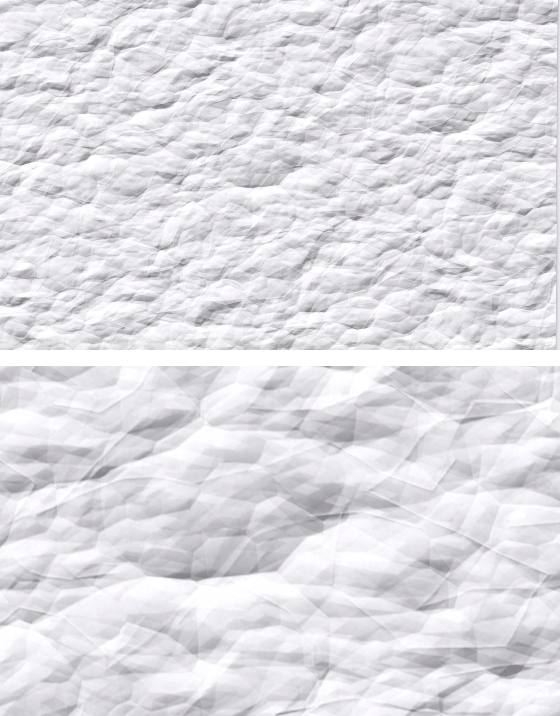
Top, the full canvas; bottom, a detail of the centre.
Give the GLSL for this texture, as a Shadertoy shader.

```glsl
// Crumpled white paper lit from above, with its right border just in view.
// Rounded Voronoi domes, flat triangular facets and thin creases are summed
// into a height field, and its slope toward the light sets the grey tone.

float hash(vec2 p) {
    return fract(sin(dot(p, vec2(127.1, 311.7))) * 43758.5);
}

vec2 rotate(vec2 p, float a) {
    float c = cos(a), s = sin(a);
    return vec2(c * p.x - s * p.y, s * p.x + c * p.y);
}

// Heights joined linearly over a triangle lattice: flat facets, sharp folds
float facets(vec2 p) {
    vec2 q = p + (p.x + p.y) * 0.366;
    vec2 cell = floor(q), f = q - cell;
    vec2 corner = f.x > f.y ? vec2(1.0, 0.0) : vec2(0.0, 1.0);
    float hi = max(f.x, f.y), lo = min(f.x, f.y);
    return hash(cell) * (1.0 - hi) + hash(cell + corner) * (hi - lo) + hash(cell + 1.0) * lo;
}

// Paraboloid around each scattered point: pillows that meet in valleys
float domes(vec2 p) {
    vec2 cell = floor(p);
    float nearest = 9.0;
    for (int y = -1; y <= 1; y++)
    for (int x = -1; x <= 1; x++) {
        vec2 c = cell + vec2(x, y);
        vec2 d = c + vec2(hash(c), hash(c + 57.3)) - p;
        nearest = min(nearest, dot(d, d) + 0.2 * hash(c + 19.7));
    }
    return -nearest;
}

// Narrow raised line along a contour of the facet noise
float crease(vec2 p) {
    return exp(-50.0 * abs(facets(p) - 0.5));
}

float paperHeight(vec2 p) {
    // Bend the lattice so the folds run unevenly
    p += 0.035 * vec2(facets(p * 5.0 + 3.1), facets(p * 5.0 + 41.7));
    p += 0.012 * vec2(facets(p * 13.0 + 8.3), facets(p * 13.0 + 23.9));

    float h = 0.0, frequency = 5.5;
    for (int i = 0; i < 4; i++) {
        float k = float(i);
        vec2 q = rotate(p, 0.4 + 1.3 * k) * frequency + 17.0 * k;
        float weight = i == 0 ? 0.3 : 0.9 - 0.1 * k;
        if (i < 3) h += weight * domes(q) / frequency;
        h += weight * facets(q * 1.4 + 5.0) / (frequency * 1.4);
        frequency *= 1.9;
    }
    h += 0.0055 * crease(rotate(p, 0.7) * 6.0 + 71.0);
    h += 0.0040 * crease(rotate(p, 2.1) * 10.0 + 93.0);
    return h;
}

float slopeToLight(vec2 p) {
    vec2 q = p * vec2(1.0, 1.4);   // features are wider than tall
    vec2 reach = 0.0016 * normalize(vec2(-0.35, 1.0));
    return (paperHeight(q - reach) - paperHeight(q + reach)) / 0.0032;
}

void mainImage(out vec4 fragColor, in vec2 fragCoord) {
    vec2 p = fragCoord / iResolution.y;
    float aspect = iResolution.x / iResolution.y;

    // Four samples per pixel soften the folds
    float slope = 0.0;
    for (int i = 0; i < 4; i++) {
        vec2 offset = vec2(i % 2, i / 2) * 0.5 - 0.25;
        slope += 0.25 * slopeToLight(p + offset / iResolution.y);
    }

    // Tone curve with bright flats and a long tail of shadows
    float z = clamp(slope * 0.95 + 0.25 * (0.5 - p.x / aspect), -2.6, 2.4);
    float tone = 0.89 + 0.09 * z - 0.018 * z * z;
    tone += 0.014 * (hash(floor(p * 320.0)) - 0.5);

    // Pale backing and a thin shadow beyond the right border
    float border = aspect - 0.011 + 0.005 * (p.y - 0.5) + 0.004 * facets(vec2(2.0, p.y * 7.0));
    float beyond = p.x - border;
    float backing = 0.92 - 0.2 * exp(-max(beyond, 0.0) * 300.0);
    tone = mix(tone, backing, smoothstep(-0.0015, 0.0015, beyond));

    vec3 coolTint = vec3(0.002, -0.004, 0.016);
    fragColor = vec4(clamp(tone + coolTint, 0.0, 1.0), 1.0);
}
```
